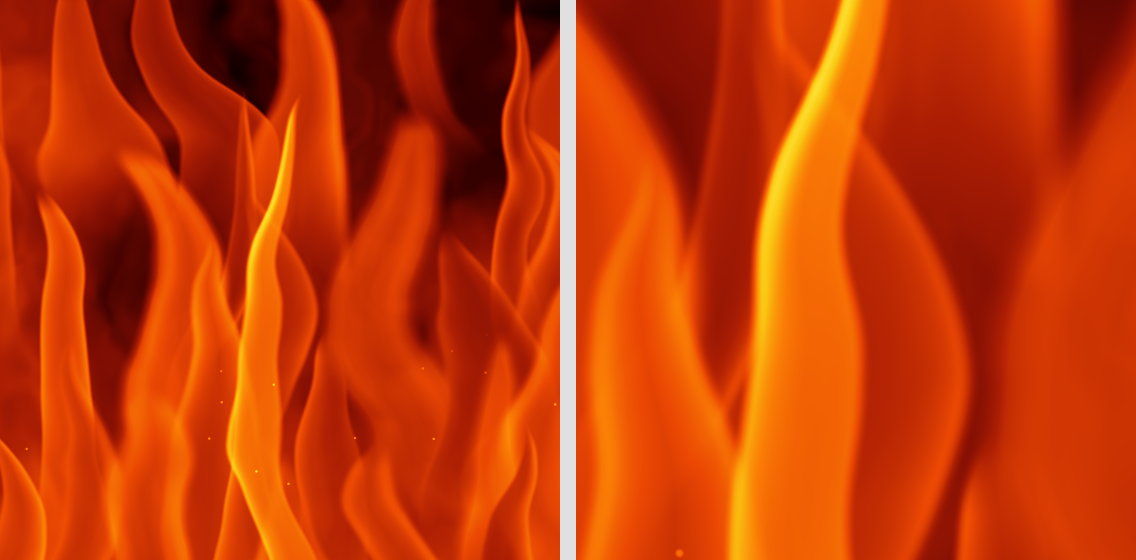
Left, the full canvas; right, a detail of the centre.
A three.js fragment shader for this texture:

```glsl
// Wall of fire: translucent flame tongues with glowing rims and dim hearts,
// layered from tall ones at the back to short ones in front over a smoky glow.
// Every layer blends a scalar heat value, which a colour ramp turns into fire.
#define TONGUES 26
#define SWAY 0.17
#define WIGGLE 0.035
#define RIM_GLOW 0.34
#define RIM_LINE 0.17
#define STREAKS 0.13
#define OPACITY 0.80
#define SPARK_CELLS 34.0

varying vec2 vUv;

float hash(float n) { return fract(sin(n * 127.1) * 43758.5453); }
float hash2(vec2 p) { return fract(sin(dot(p, vec2(127.1, 311.7))) * 43758.5453); }

float noise(vec2 p) {
  vec2 i = floor(p), f = fract(p);
  f = f * f * f * (f * (f * 6.0 - 15.0) + 10.0);
  return mix(mix(hash2(i), hash2(i + vec2(1.0, 0.0)), f.x),
             mix(hash2(i + vec2(0.0, 1.0)), hash2(i + 1.0), f.x), f.y);
}

float fbm(vec2 p) {
  float sum = 0.0, amp = 0.53;
  for (int i = 0; i < 4; i++) {
    sum += amp * noise(p);
    p = p * 2.03 + 7.3;
    amp *= 0.5;
  }
  return sum;
}

// Blends one tongue hanging below its tip into the heat behind it.
float addTongue(float heat, vec2 p, vec2 tip, float halfWidth, float len, float fill, float seed) {
  float below = tip.y - p.y;
  float along = clamp(below / len, 0.0, 1.0);

  // swaying, leaning centre line
  float sway = SWAY * (noise(vec2(p.x * 2.0 + seed * 7.1, p.y * 3.6 + seed * 3.7)) - 0.5);
  float wiggle = WIGGLE * (noise(p * vec2(5.0, 9.0) + seed * 5.3) - 0.5);
  float lean = (hash(seed + 0.1) - 0.5) * 0.3 * below;
  float x = p.x - tip.x + sway + wiggle + lean;

  // outline: round or pointed top, slightly tapered foot
  float sharpness = mix(0.5, 1.1, hash(seed + 0.2));
  float width = halfWidth * pow(along, sharpness) * (1.7 - 0.7 * along);
  float inside = width - abs(x);
  float blur = mix(0.005, 0.03, pow(hash(seed + 0.3), 2.0));
  float cover = smoothstep(-blur, blur, inside) * smoothstep(0.0, 0.06, below);
  cover *= 1.0 - smoothstep(0.55, 1.0, along);

  // rims burn brighter on one side and break up along their length
  float side = smoothstep(-0.7, 0.7, x / (width + 0.002));
  float rim = mix(hash(seed + 0.4), hash(seed + 0.5), side) * 0.9 + 0.25;
  rim *= 0.6 + 0.7 * noise(vec2(seed * 9.0, p.y * 5.0));
  float depth = max(inside, 0.0);
  float glow = RIM_GLOW * exp(-depth / (0.32 * halfWidth)) + RIM_LINE * exp(-depth / 0.008);

  // streaks follow the tongue's own centre line
  float streak = fbm(vec2(x * 17.0 + seed * 4.0, p.y * 3.0 + seed)) - 0.5;
  float body = fill + STREAKS * streak + rim * glow;
  return mix(heat, body, cover * OPACITY);
}

vec3 fireColor(float h) {
  vec3 c = mix(vec3(0.05, 0.0, 0.0), vec3(0.21, 0.0, 0.0), smoothstep(0.0, 0.10, h));
  c = mix(c, vec3(0.49, 0.05, 0.01), clamp((h - 0.10) / 0.17, 0.0, 1.0));
  c = mix(c, vec3(0.68, 0.12, 0.01), clamp((h - 0.27) / 0.17, 0.0, 1.0));
  c = mix(c, vec3(0.92, 0.28, 0.01), clamp((h - 0.44) / 0.19, 0.0, 1.0));
  c = mix(c, vec3(0.98, 0.49, 0.02), clamp((h - 0.63) / 0.17, 0.0, 1.0));
  c = mix(c, vec3(0.98, 0.78, 0.07), clamp((h - 0.80) / 0.17, 0.0, 1.0));
  return mix(c, vec3(1.0, 0.92, 0.25), clamp((h - 0.97) / 0.20, 0.0, 1.0));
}

// Tiny embers, rare and only near the bottom.
float sparks(vec2 p) {
  vec2 cell = floor(p * SPARK_CELLS);
  vec2 offset = 0.25 + 0.5 * vec2(hash2(cell + 3.1), hash2(cell + 8.7));
  float dist = length(fract(p * SPARK_CELLS) - offset);
  float lit = step(0.975, hash2(cell)) * (1.0 - smoothstep(0.25, 0.45, p.y));
  return lit * (1.0 - smoothstep(0.03, 0.11, dist));
}

void main() {
  vec2 p = vUv;

  // smoky glow, darker towards the top
  vec2 drift = vec2(fbm(p * 3.0), fbm(p * 3.0 + 19.0)) - 0.5;
  float heat = 0.42 - 0.17 * p.y + 0.75 * (fbm(p * vec2(4.5, 2.2) + drift * 1.6 + 2.0) - 0.5);

  // tongues from back to front
  for (int i = 0; i < TONGUES; i++) {
    float n = float(i), seed = n + 1.37;
    float rank = n / float(TONGUES - 1);
    vec2 tip = vec2(fract(n * 0.618 + 0.1) * 1.16 - 0.08,
                    mix(1.2, 0.16, rank) + 0.16 * (hash(seed + 0.6) - 0.5));
    float halfWidth = mix(0.035, 0.125, hash(seed + 0.7));
    float len = mix(0.45, 0.85, hash(seed + 0.8));
    float fill = mix(0.22, 0.58, hash(seed + 0.9)) + 0.07 * rank;
    heat = addTongue(heat, p, tip, halfWidth, len, fill, seed);
  }

  // hottest tongue rises through the middle
  heat = addTongue(heat, p, vec2(0.54, 0.84), 0.055, 1.3, 0.76, 41.7);

  heat += 0.35 * sparks(p);
  gl_FragColor = vec4(fireColor(heat), 1.0);
}
```
